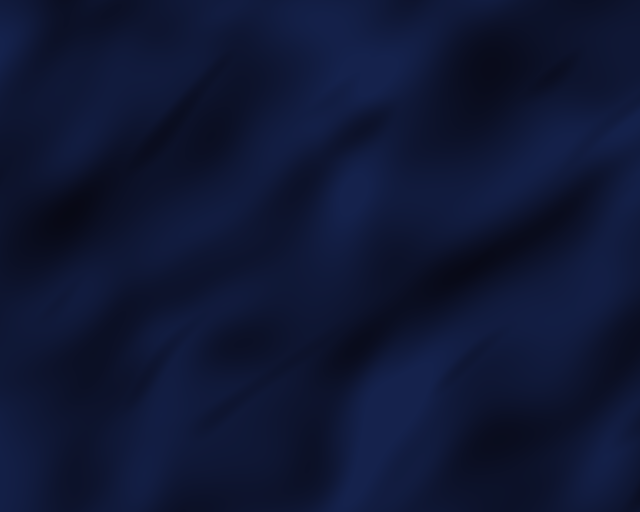
This texture is drawn by a WebGL 2 fragment shader. Its source:

```glsl
#version 300 es
precision highp float;

uniform vec2 u_resolution;
out vec4 fragColor;

const vec3 INK = vec3(0.028, 0.032, 0.080);
const vec3 NAVY = vec3(0.081, 0.133, 0.300);
const float STREAK_ANGLE = 0.74;

// Random unit vector for a lattice cell
vec2 cellGradient(vec2 cell) {
    vec3 h = fract(cell.xyx * vec3(0.1031, 0.1030, 0.0973));
    h += dot(h, h.yzx + 33.33);
    float angle = 6.28319 * fract((h.x + h.y) * h.z);
    return vec2(cos(angle), sin(angle));
}

float gradientNoise(vec2 p) {
    vec2 cell = floor(p);
    vec2 f = p - cell;
    vec2 w = f * f * f * (f * (f * 6.0 - 15.0) + 10.0);
    vec2 e = vec2(1.0, 0.0);
    float a = dot(cellGradient(cell), f);
    float b = dot(cellGradient(cell + e.xy), f - e.xy);
    float c = dot(cellGradient(cell + e.yx), f - e.yx);
    float d = dot(cellGradient(cell + e.xx), f - e.xx);
    return mix(mix(a, b, w.x), mix(c, d, w.x), w.y);
}

// Coordinates along and across the streaks
vec2 streakSpace(vec2 p, float angle) {
    vec2 along = vec2(cos(angle), sin(angle));
    return vec2(dot(p, along), dot(p, vec2(-along.y, along.x)));
}

// Bend the streaks so that their edges are uneven
vec2 bend(vec2 q, float amount) {
    float across = gradientNoise(q * vec2(2.6, 3.4) + 41.3);
    float along = gradientNoise(q * vec2(2.2, 3.0) + 67.9);
    return q + amount * vec2(along, across);
}

// Broad and medium soft patches
float softPatches(vec2 q) {
    float broad = gradientNoise(q * vec2(2.6, 5.4) + 11.7);
    float medium = gradientNoise(q * vec2(4.8, 9.4) + 23.1);
    return broad + 0.5 * medium;
}

// Sparse, narrow dark folds
float folds(vec2 q) {
    float n = gradientNoise(q * vec2(3.0, 12.0) + 87.4);
    return smoothstep(0.28, 0.66, n);
}

void main() {
    vec2 p = gl_FragCoord.xy / u_resolution.y;
    vec2 q = streakSpace(p, STREAK_ANGLE);
    vec2 bent = bend(q, 0.10);

    float light = 0.565 + 0.84 * softPatches(bent);
    light -= 0.36 * folds(q + 0.25 * (bent - q));

    fragColor = vec4(mix(INK, NAVY, clamp(light, 0.0, 1.0)), 1.0);
}
```
